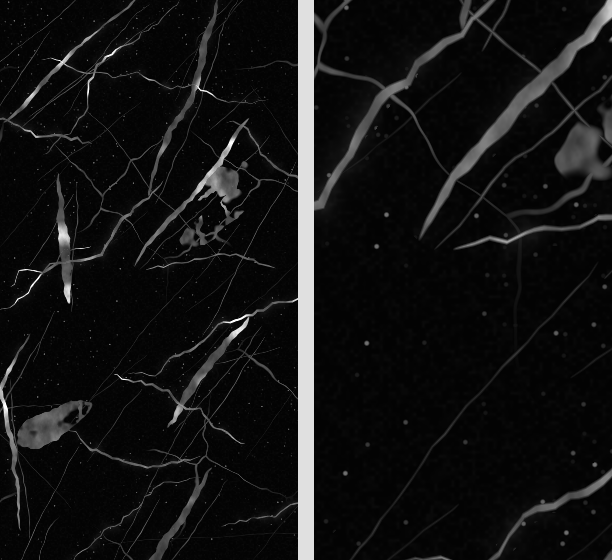
Left: the whole. Right: its middle third, enlarged.
Give the GLSL for this texture, as a WebGL 2 fragment shader.

```glsl
#version 300 es
precision highp float;

uniform vec2 u_resolution;
out vec4 fragColor;

// Lengths are fractions of the canvas height
const float BASE_TONE = 0.012;
const float GRAIN_TONE = 0.028;
const float SOFTNESS = 0.0017;
const vec2 BAND_GRID = vec2(2.0, 4.0);
const vec2 CRACK_GRID = vec2(2.0, 6.0);
const vec2 HAIR_GRID = vec2(4.0, 8.0);
const float PATCH_COUNT = 3.0;
const float WEB_SCALE = 5.5;
const float SPECK_SCALE = 170.0;

float hash(vec2 p) {
    return fract(sin(dot(p, vec2(12.9898, 78.233))) * 43758.5453);
}

float noise(vec2 p) {
    vec2 i = floor(p), f = fract(p);
    f = f * f * (3.0 - 2.0 * f);
    return mix(mix(hash(i), hash(i + vec2(1, 0)), f.x),
               mix(hash(i + vec2(0, 1)), hash(i + vec2(1, 1)), f.x), f.y);
}

float fbm(vec2 p) {
    float sum = 0.0, weight = 0.533;
    for (int i = 0; i < 4; i++) {
        sum += weight * noise(p);
        p = mat2(1.6, 1.2, -1.2, 1.6) * p + 3.7;
        weight *= 0.5;
    }
    return sum;
}

// Piecewise linear noise, centred on zero: gives veins their corners
float kink(float x, float seed) {
    float i = floor(x);
    return mix(hash(vec2(i, seed)), hash(vec2(i + 1.0, seed)), x - i) - 0.5;
}

vec2 turn(vec2 p, float angle) {
    float c = cos(angle), s = sin(angle);
    return vec2(c * p.x + s * p.y, c * p.y - s * p.x);
}

// Jittered centre inside cell number index of a grid over the canvas
vec2 scatter(float index, vec2 grid, float seed) {
    vec2 cell = vec2(mod(index, grid.x), floor(index / grid.x));
    vec2 jitter = vec2(hash(vec2(seed, 1.3)), hash(vec2(seed, 2.7)));
    return (cell + jitter) / grid * vec2(u_resolution.x / u_resolution.y, 1.0);
}

// x: coverage of the vein, y: halo around it
vec2 vein(vec2 p, vec2 centre, float angle, vec2 halfSize, float wobble, float seed) {
    vec2 q = turn(p - centre, angle);
    float t = abs(q.x) / halfSize.x;
    if (t > 1.0 || abs(q.y) > 0.1) return vec2(0.0);
    float bend = kink(q.x * 8.0, seed) + 0.35 * kink(q.x * 29.0, seed + 0.3)
               + 0.12 * kink(q.x * 95.0, seed + 0.6);
    float taper = pow(1.0 - t * t, 0.45);
    float width = halfSize.y * taper * (1.0 + 0.9 * kink(q.x * 13.0, seed + 0.8)
                + 0.5 * kink(q.x * 110.0, seed + 0.9));
    float soft = max(SOFTNESS, 1.0 / u_resolution.y);
    float gap = abs(q.y - wobble * bend) - width;
    return vec2(clamp(0.5 - gap / soft, 0.0, 1.0) * smoothstep(0.0, 0.3, taper),
                exp(-max(gap, 0.0) / 0.007) * taper);
}

// Distance measure to the borders of irregular cells
float cellBorder(vec2 p) {
    vec2 cell = floor(p);
    float nearest = 9.0, second = 9.0;
    for (int y = -1; y <= 1; y++) {
        for (int x = -1; x <= 1; x++) {
            vec2 c = cell + vec2(x, y);
            float d = distance(p, c + vec2(hash(c), hash(c + 41.7)));
            second = min(second, max(nearest, d));
            nearest = min(nearest, d);
        }
    }
    return second - nearest;
}

void main() {
    vec2 p = gl_FragCoord.xy / u_resolution.y;
    float mottle = 0.55 + 0.9 * fbm(p * vec2(75.0, 55.0));
    float glint = smoothstep(0.62, 0.88, noise(p * 19.0 + 5.0));
    float light = 0.0, halo = 0.0;

    // Broad bands, each with a thin splinter beside it
    for (float i = 0.0; i < BAND_GRID.x * BAND_GRID.y; i++) {
        float seed = i + 11.0, pick = hash(vec2(seed, 4.1));
        vec2 centre = scatter(i, BAND_GRID, seed);
        float angle = (pick < 0.65 ? 1.0 : 1.75) + 0.45 * (hash(vec2(seed, 5.2)) - 0.5);
        vec2 size = vec2(mix(0.09, 0.2, hash(vec2(seed, 6.3))), mix(0.003, 0.0075, hash(vec2(seed, 7.4))));
        vec2 band = vein(p, centre, angle, size, 0.024, seed);
        vec2 splinter = vein(p, centre + vec2(0.02, -0.015), angle - 0.07,
                             vec2(size.x, 0.0009), 0.02, seed + 0.5);
        float tone = mix(0.28, 0.48, hash(vec2(seed, 8.5)));
        light = max(light, band.x * mix(tone, 0.9, glint * 0.8) * mottle);
        light = max(light, splinter.x * 0.3 * mottle);
        halo = max(halo, band.y * 0.7);
    }

    // Jagged cracks with bright knots
    for (float i = 0.0; i < CRACK_GRID.x * CRACK_GRID.y; i++) {
        float seed = i + 53.0, pick = hash(vec2(seed, 4.1));
        float angle = (pick < 0.6 ? -0.45 : 0.55) + 0.8 * (hash(vec2(seed, 5.2)) - 0.5);
        vec2 size = vec2(mix(0.1, 0.24, hash(vec2(seed, 6.3))), mix(0.0009, 0.0024, hash(vec2(seed, 7.4))));
        vec2 crack = vein(p, scatter(i, CRACK_GRID, seed), angle, size, 0.055, seed);
        light = max(light, crack.x * mix(0.38, 1.0, glint) * mottle);
        halo = max(halo, crack.y);
    }

    // Straight hairlines
    for (float i = 0.0; i < HAIR_GRID.x * HAIR_GRID.y; i++) {
        float seed = i + 97.0, pick = hash(vec2(seed, 4.1));
        float angle = (pick < 0.6 ? 0.9 : pick < 0.8 ? 0.05 : -0.85) + 0.5 * (hash(vec2(seed, 5.2)) - 0.5);
        vec2 size = vec2(mix(0.05, 0.2, hash(vec2(seed, 6.3))), 0.0006);
        float hair = vein(p, scatter(i, HAIR_GRID, seed), angle, size, 0.012, seed).x;
        light = max(light, hair * mix(0.12, 0.42, hash(vec2(seed, 8.5))) * mottle);
    }

    // Shattered patches: grey fill broken by dark holes
    float shards = 1.0 - smoothstep(0.03, 0.07, abs(fbm(p * 21.0 + 7.0) - 0.5));
    float fill = max(shards, smoothstep(0.5, 0.55, fbm(p * 12.0 + 2.0)));
    float ragged = 1.5 * (fbm(p * 17.0) - 0.5);
    for (float i = 0.0; i < PATCH_COUNT; i++) {
        float seed = i + 171.0;
        vec2 q = turn(p - scatter(i, vec2(1.0, PATCH_COUNT), seed), 0.45 + 0.6 * hash(vec2(seed, 5.2)));
        float patchMask = 1.0 - smoothstep(0.92, 1.0, length(q / vec2(0.085, 0.026)) + ragged);
        light = max(light, patchMask * fill * mix(0.33, 0.6, glint) * mottle);
    }

    // Faint web of fractures
    vec2 warp = vec2(fbm(p * 9.0), fbm(p * 9.0 + 31.0)) - 0.5;
    float web = 1.0 - smoothstep(0.004, 0.022, cellBorder((p + 0.09 * warp) * WEB_SCALE));
    light = max(light, web * 0.3 * smoothstep(0.42, 0.7, noise(p * 6.0 + 13.0)) * mottle);

    // Dust, denser beside the veins
    vec2 cell = floor(p * SPECK_SCALE);
    vec2 offset = fract(p * SPECK_SCALE) - 0.3 - 0.4 * vec2(hash(cell + 3.1), hash(cell + 6.2));
    float density = 0.03 + 0.06 * smoothstep(0.5, 0.8, noise(p * 8.0)) + 0.2 * halo;
    float speck = step(hash(cell), density) * (1.0 - smoothstep(0.1, 0.36, length(offset)));
    light = max(light, speck * mix(0.08, 0.45, pow(hash(cell + 9.3), 3.0)));

    float haze = halo * 0.09 * smoothstep(0.35, 0.75, fbm(p * 40.0));
    float ground = BASE_TONE + GRAIN_TONE * pow(noise(p * 400.0), 3.0) + haze;
    fragColor = vec4(vec3(clamp(max(light, ground), 0.0, 1.0)), 1.0);
}
```
